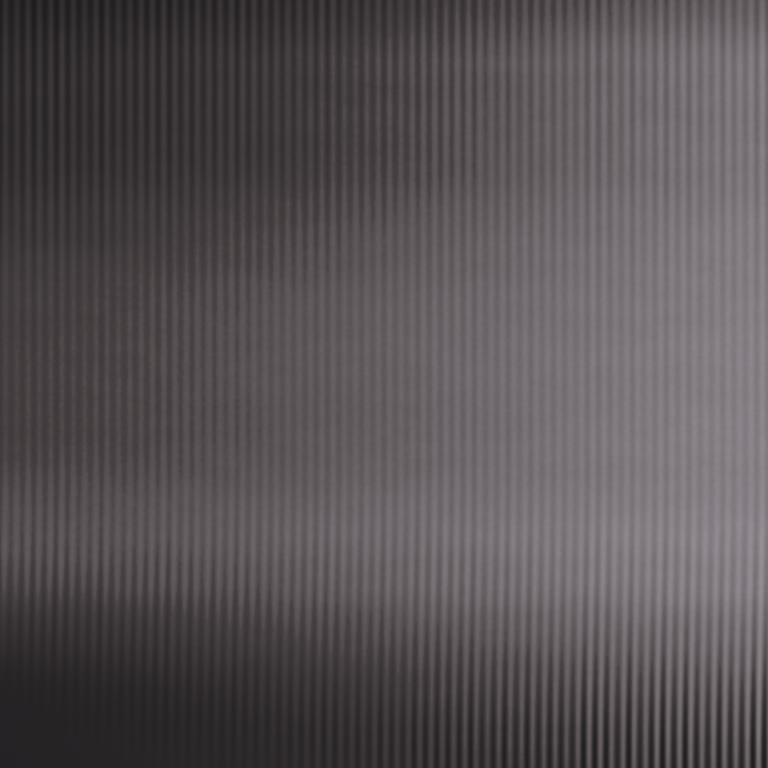
Give the GLSL for this texture, as a WebGL 2 fragment shader.

```glsl
#version 300 es
precision highp float;
// Fine vertical ribs on brushed grey metal under a broad, soft sheen.
// A smooth tone field sets the light; a periodic rib profile modulates it,
// and value noise adds faint bands, uneven ribs and grain.

uniform vec2 u_resolution;
out vec4 fragColor;

const float RIB_COUNT = 68.0;
const vec3 SHADOW = vec3(0.125, 0.117, 0.126);
const vec3 WARM_GREY = vec3(0.310, 0.280, 0.285);
const vec3 SILVER = vec3(0.560, 0.535, 0.560);

float hash(vec2 p) {
    p = fract(p * vec2(0.1031, 0.1137));
    p += dot(p, p.yx + 33.33);
    return fract((p.x + p.y) * p.x * 91.7);
}

float valueNoise(vec2 p) {
    vec2 cell = floor(p);
    vec2 f = fract(p);
    f = f * f * (3.0 - 2.0 * f);
    float low = mix(hash(cell), hash(cell + vec2(1.0, 0.0)), f.x);
    float high = mix(hash(cell + vec2(0.0, 1.0)), hash(cell + 1.0), f.x);
    return mix(low, high, f.y);
}

float bump(float x, float center, float width) {
    float d = (x - center) / width;
    return exp(-d * d);
}

// Broad light: bright at the right, shaded at the upper left and the foot.
float sheen(vec2 uv) {
    float tone = mix(0.265, 0.525, smoothstep(-0.05, 1.12, uv.x));
    float topDepth = mix(0.32, 0.09, smoothstep(0.30, 1.0, uv.x));
    tone *= 1.0 - topDepth * smoothstep(0.56, 0.84, uv.y);
    tone *= 1.0 - 0.22 * smoothstep(0.91, 1.02, uv.y);
    tone += mix(0.06, 0.015, uv.x) * bump(uv.y, 0.31, 0.08);
    float footStart = mix(0.08, -0.05, uv.x);
    float footLight = smoothstep(footStart, 0.29, uv.y);
    return tone * mix(0.50, 1.0, footLight);
}

// Rib strength: faint in the middle, deep at the lower right.
float ribDepth(vec2 uv) {
    float lower = 1.0 - smoothstep(0.02, 0.27, uv.y);
    float upper = smoothstep(0.55, 0.95, uv.y);
    float cornerFade = smoothstep(0.0, 0.45, uv.x + 2.0 * uv.y - 0.12);
    float depth = 0.026 + 0.020 * upper + 0.020 * bump(uv.y, 0.25, 0.07);
    depth += 0.12 * lower * smoothstep(0.3, 1.0, uv.x);
    return depth * cornerFade;
}

// Signed rib profile from -1 to 1, with a slight lean near the foot.
float ribProfile(vec2 uv, float count) {
    float lean = 0.005 * (1.0 - smoothstep(0.0, 0.4, uv.y));
    float phase = (uv.x + lean) * count;
    float wave = -cos(6.28319 * fract(phase));
    float uneven = mix(0.75, 1.2, valueNoise(vec2(phase, 7.0)));
    return wave * uneven;
}

// Wear: wide horizontal bands, soft patches and fine grain.
float wear(vec2 uv) {
    float bands = valueNoise(vec2(uv.x * 2.0, uv.y * 26.0)) - 0.5;
    float patches = valueNoise(uv * vec2(24.0, 60.0) + 40.0) - 0.5;
    float grain = valueNoise(uv * 230.0 + 90.0) - 0.5;
    return 0.014 * bands + 0.010 * patches + 0.014 * grain;
}

vec3 metalColor(float tone) {
    vec3 dark = mix(SHADOW, WARM_GREY, clamp((tone - 0.11) / 0.20, 0.0, 1.0));
    float light = clamp((tone - 0.29) / 0.265, 0.0, 1.15);
    return mix(dark, SILVER, light);
}

void main() {
    vec2 uv = gl_FragCoord.xy / u_resolution;
    float tone = sheen(uv);
    tone += ribDepth(uv) * ribProfile(uv, RIB_COUNT);
    tone += wear(uv) * smoothstep(0.08, 0.30, tone);
    fragColor = vec4(metalColor(tone), 1.0);
}
```
